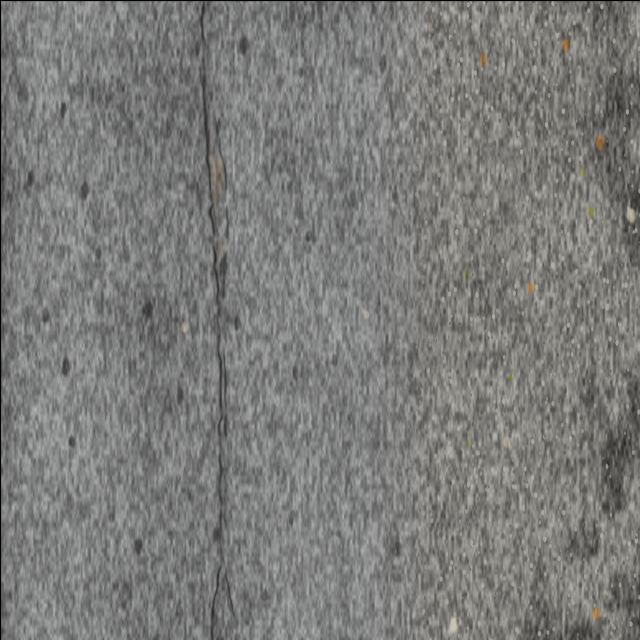
Reproduce this texture procedurally as a WebGL 2 fragment shader.

```glsl
#version 300 es
precision highp float;
// Weathered asphalt with fine grain drawn out along the road direction.
// Stretched value noise forms the grain; jittered cells scatter spots, chips
// and leaves; smooth bands, a split crack and a faint seam shape the lanes.
uniform vec2 u_resolution;
out vec4 fragColor;

const vec2 GRAIN_FREQ = vec2(235.0, 72.0);
const vec2 FINE_FREQ = vec2(390.0, 150.0);
const float GRAIN_CONTRAST = 0.38;
const float BASE_LEVEL = 0.494;
const vec3 COOL_TINT = vec3(0.996, 1.0, 1.0);
const vec3 WARM_TINT = vec3(1.012, 1.0, 0.966);
const vec3 SPOT_COLOR = vec3(0.25, 0.25, 0.25);
const vec3 CHIP_COLOR = vec3(0.70, 0.70, 0.66);
const vec3 STONE_COLOR = vec3(0.78, 0.74, 0.66);
const vec3 DIRT_COLOR = vec3(0.53, 0.49, 0.43);
const vec3 LEAF_GREEN = vec3(0.52, 0.52, 0.18);
const vec3 LEAF_ORANGE = vec3(0.70, 0.49, 0.25);
const float SEAM_X = 0.604;

float hash(vec2 p) {
    vec3 q = fract(vec3(p.xyx) * 0.1031);
    q += dot(q, q.yzx + 33.33);
    return fract((q.x + q.y) * q.z);
}

float noise(vec2 p) {
    vec2 i = floor(p), f = fract(p);
    f = f * f * (3.0 - 2.0 * f);
    return mix(mix(hash(i), hash(i + vec2(1, 0)), f.x),
               mix(hash(i + vec2(0, 1)), hash(i + vec2(1, 1)), f.x), f.y);
}

// Soft upright ellipses in jittered cells: x = coverage, y = random id.
vec2 scatter(vec2 p, float cells, float seed, float chance, vec2 radius) {
    vec2 home = floor(p * cells), best = vec2(0.0);
    for (int j = -1; j <= 1; j++) {
        for (int i = -1; i <= 1; i++) {
            vec2 cell = home + vec2(i, j), key = cell + seed;
            if (hash(key) > chance) continue;
            vec2 jitter = vec2(hash(key + 17.3), hash(key + 41.7));
            float id = hash(key + 73.1);
            vec2 d = (p - (cell + jitter) / cells) / (radius * mix(0.55, 1.2, id));
            float cover = 1.0 - smoothstep(0.55, 1.25, length(d));
            if (cover > best.x) best = vec2(cover, id);
        }
    }
    return best;
}

float band(float x, float center, float width) {
    float d = (x - center) / width;
    return exp(-d * d);
}

void main() {
    vec2 p = gl_FragCoord.xy / u_resolution;
    float rough = smoothstep(0.57, 0.72, p.x);
    float wobble = noise(p * vec2(90.0, 60.0)) - 0.5;

    // Broad tone of the lanes, worn tracks and stains
    float level = BASE_LEVEL + 0.030 * band(p.x, 0.09, 0.06) + 0.018 * band(p.x, 0.47, 0.12);
    level -= 0.035 * band(p.x, 0.27, 0.07) + 0.07 * band(p.x, 0.0, 0.025);
    level -= 0.05 * band(p.x, 0.5, 0.16) * smoothstep(0.9, 1.0, p.y);
    level += 0.05 * (noise(p * vec2(13.0, 6.0)) - 0.5);
    level -= 0.05 * smoothstep(0.68, 0.9, noise(p * vec2(26.0, 14.0) + 5.0))
           * (1.0 - 0.5 * rough);
    float edgeDirt = smoothstep(0.86, 1.0, p.x + 0.10 * (1.0 - smoothstep(0.0, 0.3, p.y)));
    level -= 0.17 * edgeDirt * smoothstep(0.3, 0.75, noise(p * vec2(24.0, 13.0) + 31.0));

    // Drawn-out grain
    vec2 g = p + vec2(0.012 * p.y * (0.5 - p.x), 0.0);
    float grain = 0.62 * noise(g * GRAIN_FREQ) + 0.38 * noise(g * FINE_FREQ + 91.0) - 0.5;
    level += grain * GRAIN_CONTRAST * mix(0.95, 1.12, rough);
    vec3 color = level * mix(COOL_TINT, WARM_TINT, rough);

    // Dirt-filled crack that opens high up and forks near the bottom
    float bend = 0.344 - 0.027 * smoothstep(0.4, 0.95, p.y) + 0.005 * wobble;
    float fork = 1.0 - smoothstep(0.0, 0.14, p.y);
    float opening = 0.008 + 0.018 * band(p.y, 0.70, 0.11);
    float left = p.x - bend + 0.014 * fork;
    float right = p.x - bend - opening - 0.016 * fork;
    float fill = smoothstep(-0.002, 0.004, left) * (1.0 - smoothstep(-0.004, 0.003, right));
    float dirt = fill * band(p.y, 0.73, 0.13) * smoothstep(0.2, 0.6, noise(p * vec2(70.0, 22.0)));
    color = mix(color, DIRT_COLOR + 0.35 * grain, 0.75 * dirt);
    float broken = smoothstep(0.2, 0.6, noise(p * vec2(12.0, 42.0) + 8.0));
    float crack = band(left, 0.0, 0.0023) * mix(0.5, 1.0, broken);
    crack += band(right, 0.0, 0.002) * broken * (1.0 - smoothstep(0.72, 0.9, p.y)) * 0.75;
    color *= 1.0 - 0.48 * min(crack, 1.0) - 0.10 * band(left, 0.004, 0.012);

    // Faint paving seam
    float seam = p.x - SEAM_X - 0.008 * smoothstep(0.45, 0.9, p.y) - 0.003 * wobble;
    color *= 1.0 - 0.17 * band(seam, 0.0, 0.0025) * mix(0.4, 1.0, broken);

    // Dark oil spots on the smooth lanes
    vec2 q = p + vec2(0.004, 0.008) * wobble;
    vec2 spot = scatter(q, 15.0, 11.0, 0.30, vec2(0.0058, 0.0125));
    color = mix(color, SPOT_COLOR + 0.2 * grain, spot.x * mix(0.35, 0.85, spot.y) * (1.0 - rough));

    // Pale chips and dark pits in the coarse lane
    vec2 chip = scatter(p, 75.0, 127.0, 0.24, vec2(0.0024, 0.0040));
    color = mix(color, CHIP_COLOR, chip.x * mix(0.25, 0.85, chip.y) * mix(0.08, 1.0, rough));
    vec2 pit = scatter(p, 60.0, 241.0, 0.20, vec2(0.0026, 0.0045));
    color = mix(color, SPOT_COLOR, pit.x * 0.42 * mix(0.2, 1.0, rough));

    // Rare stones and fallen leaves
    vec2 stone = scatter(q, 12.0, 317.0, 0.07, vec2(0.0075, 0.0130));
    color = mix(color, STONE_COLOR + 0.2 * grain, stone.x * mix(0.45, 0.95, stone.y));
    vec2 leaf = scatter(q, 13.0, 433.0, 0.16, vec2(0.0055, 0.0105));
    vec3 leafColor = mix(LEAF_GREEN, LEAF_ORANGE, step(0.6, leaf.y)) + 0.3 * grain;
    color = mix(color, leafColor, leaf.x * 0.75 * smoothstep(0.62, 0.8, p.x));

    // Thin dark rim on the left and top
    float rim = smoothstep(0.0008, 0.0028, min(p.x, 1.0 - p.y));
    fragColor = vec4(clamp(color * rim, 0.0, 1.0), 1.0);
}
```
